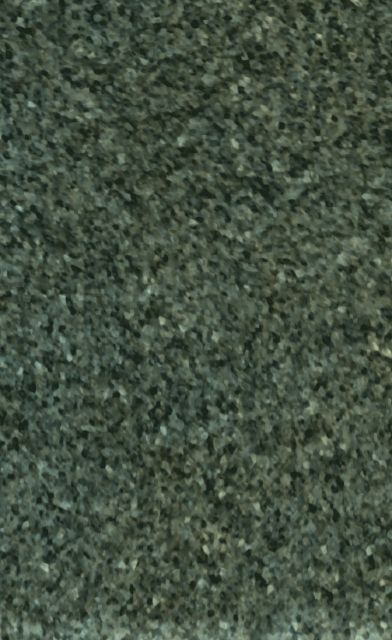
Reproduce this texture procedurally as a Shadertoy shader.

```glsl
float hash(vec2 p) {
    return fract(sin(dot(p, vec2(127.1, 311.7))) * 43758.5);
}

float valueNoise(vec2 p) {
    vec2 cell = floor(p);
    vec2 f = fract(p);
    f = f * f * (3.0 - 2.0 * f);
    float low = mix(hash(cell), hash(cell + vec2(1.0, 0.0)), f.x);
    float high = mix(hash(cell + vec2(0.0, 1.0)), hash(cell + vec2(1.0, 1.0)), f.x);
    return mix(low, high, f.y);
}

// Centred fractal noise, about -0.5 to 0.5
float fbm(vec2 p) {
    float sum = 0.0;
    float weight = 0.5;
    for (int i = 0; i < 4; i++) {
        sum += weight * (valueNoise(p) - 0.5);
        p = mat2(1.6, 1.2, -1.2, 1.6) * p + 7.3;
        weight *= 0.55;
    }
    return sum;
}

vec2 rotate(vec2 p, float angle) {
    float c = cos(angle);
    float s = sin(angle);
    return vec2(c * p.x + s * p.y, c * p.y - s * p.x);
}

// Soft elongated grains: x is tone, y is hue, both centred on zero
vec2 grains(vec2 p, float lean, float stretch, float sharpness, float seed) {
    vec2 cell = floor(p);
    vec2 sum = vec2(0.0);
    float total = 0.0001;
    for (int y = -1; y <= 1; y++) {
        for (int x = -1; x <= 1; x++) {
            vec2 id = cell + vec2(x, y);
            vec2 key = id + seed;
            vec2 centre = id + 0.1 + 0.8 * vec2(hash(key + 3.1), hash(key + 8.7));
            float angle = lean + 1.4 * (hash(key + 15.3) - 0.5);
            vec2 d = rotate(p - centre, angle) * vec2(1.0 / stretch, stretch);
            float weight = exp(-sharpness * dot(d, d));
            float h = hash(key);
            float glint = smoothstep(0.965, 1.0, h);
            float pit = 1.0 - smoothstep(0.0, 0.07, h);
            float tone = h - 0.5 + 0.75 * glint - 0.2 * pit;
            sum += weight * vec2(tone, hash(key + 21.9) - 0.5);
            total += weight;
        }
    }
    return sum / total;
}

// Green ramp from shadow through the body colour to pale tips
vec3 pileColor(float tone) {
    vec3 shadow = vec3(0.10, 0.145, 0.105);
    vec3 body = vec3(0.25, 0.30, 0.24);
    vec3 light = vec3(0.37, 0.43, 0.36);
    vec3 tip = vec3(0.66, 0.74, 0.64);
    vec3 color = mix(shadow, body, clamp(tone / 0.4, 0.0, 1.0));
    color = mix(color, light, clamp((tone - 0.4) / 0.33, 0.0, 1.0));
    return mix(color, tip, clamp((tone - 0.73) / 0.8, 0.0, 1.0));
}

void mainImage(out vec4 fragColor, in vec2 fragCoord) {
    vec2 p = fragCoord / iResolution.x;
    vec2 uv = fragCoord / iResolution.xy;

    // Fibres stand upright below and lie over towards the top
    float lean = mix(-1.5, -0.5, smoothstep(0.1, 0.9, uv.y));
    vec2 warped = p + 0.006 * vec2(fbm(p * 22.0), fbm(p * 22.0 + 40.0));
    vec2 coarse = grains(warped * 66.0, lean, 1.22, 6.0, 0.0);
    vec2 fine = grains(warped * 112.0, lean, 1.25, 5.0, 53.0);

    // Broad worn patches and slanted drifts
    float patches = fbm(p * 5.0 + 11.0);
    float drifts = fbm(rotate(p, 0.35) * vec2(9.0, 22.0) + 29.0);

    // Pale frayed strip along the bottom
    float fray = 1.0 - smoothstep(0.0, 0.05, uv.y + 0.025 * fbm(p * 30.0));

    float tone = 0.43 + 0.68 * coarse.x + 0.48 * fine.x;
    tone += 0.22 * patches + 0.26 * drifts;
    tone += 0.05 * (0.5 - uv.y) + fray * (0.38 + 0.35 * coarse.x);
    vec3 color = pileColor(tone);

    // Shift between cool teal and warm olive
    float warmth = 0.7 * coarse.y + 0.4 * fine.y + 0.8 * fbm(p * 7.0 + 63.0);
    warmth += 0.35 * (uv.x - 0.5) - 0.2 * fray;
    color += warmth * vec3(0.035, 0.0, -0.04) * (0.5 + tone);

    fragColor = vec4(clamp(color, 0.0, 1.0), 1.0);
}
```
